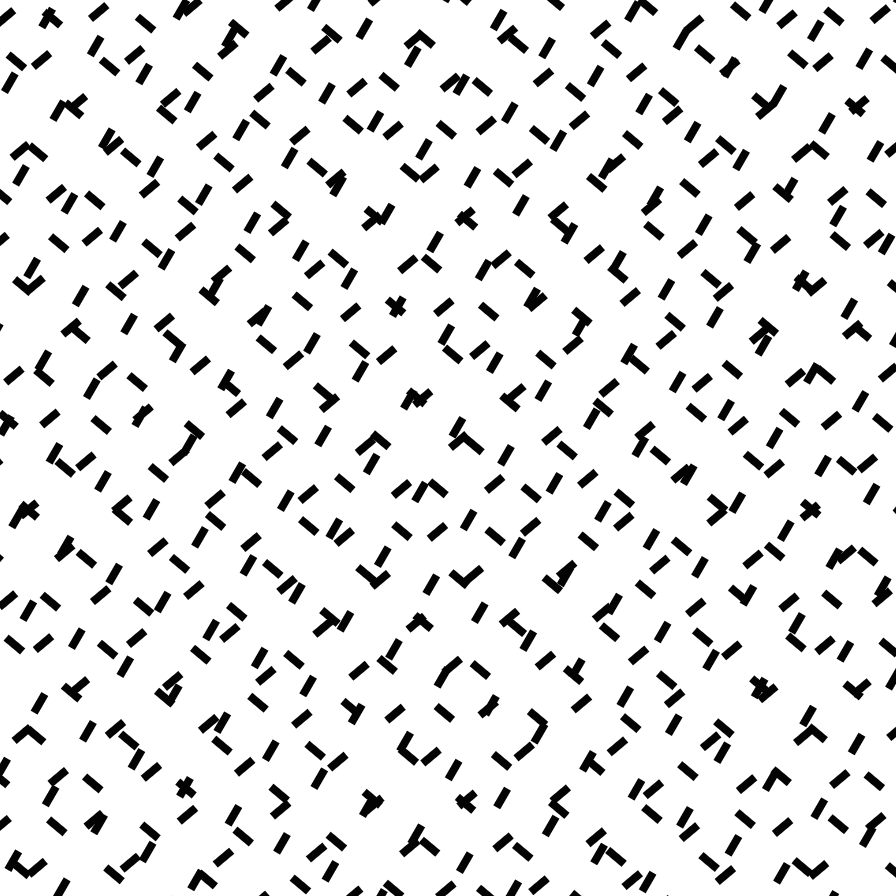
Write a WebGL 2 fragment shader that draws this pattern.

```glsl
#version 300 es
precision highp float;
// Black dashes on white: three rotated rectangular grids laid over one another.

uniform vec2 u_resolution;
out vec4 fragColor;

// Coverage of one grid of dashes; each dash lies along the grid's first axis.
float dashGrid(vec2 point, float degrees, vec2 phase, float pixel) {
    float angle = radians(degrees);
    vec2 along = vec2(cos(angle), sin(angle));
    vec2 across = vec2(-along.y, along.x);
    vec2 cell = vec2(1.0 / 12.0, 1.0 / 16.0);

    // Offset from the nearest dash centre, in canvas units
    vec2 grid = vec2(dot(point, along), dot(point, across)) / cell - phase;
    vec2 offset = (fract(grid + 0.5) - 0.5) * cell;

    // Smooth-edged box
    vec2 inside = vec2(0.0120, 0.00443) - abs(offset);
    vec2 coverage = clamp(inside / pixel + 0.5, 0.0, 1.0);
    return coverage.x * coverage.y;
}

void main() {
    float pixel = 1.0 / min(u_resolution.x, u_resolution.y);
    vec2 point = gl_FragCoord.xy * pixel;

    // Shallow rising, shallow falling and steep rising dashes
    float ink = dashGrid(point, 40.0, vec2(0.623, 0.960), pixel);
    ink = max(ink, dashGrid(point, -40.0, vec2(0.983, 0.605), pixel));
    ink = max(ink, dashGrid(point, 60.0, vec2(0.499, 0.110), pixel));

    vec3 paper = vec3(1.0);
    vec3 black = vec3(0.01);
    fragColor = vec4(mix(paper, black, ink), 1.0);
}
```
